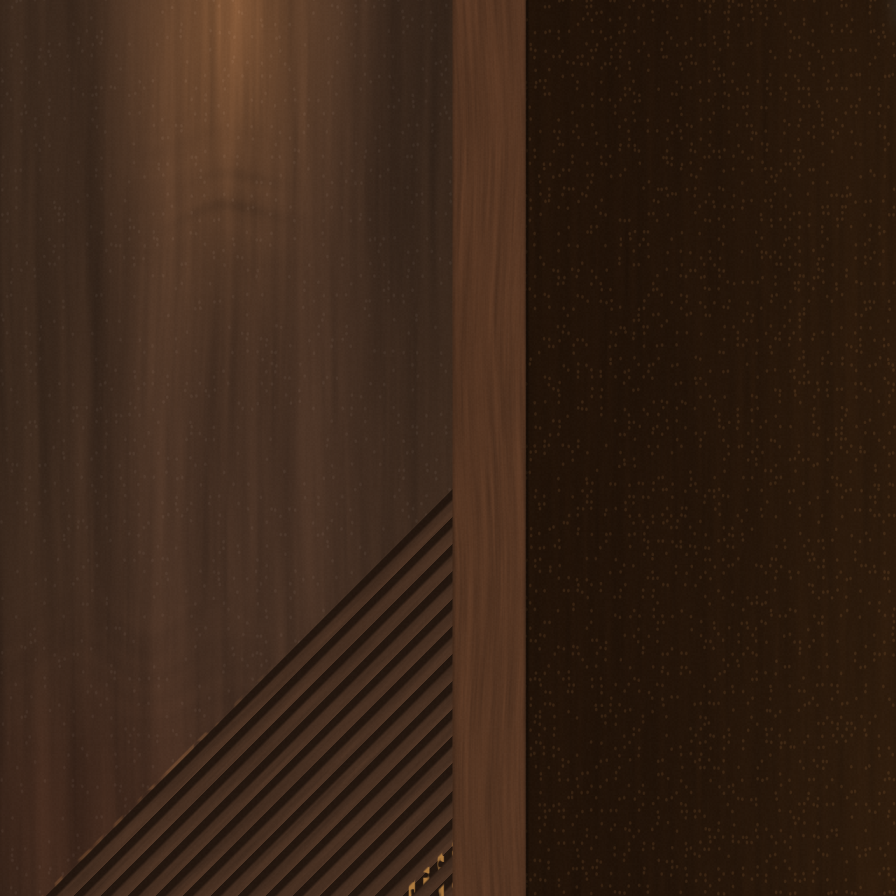
Reproduce this texture procedurally as a WebGL 1 fragment shader.

```glsl
precision highp float;

uniform vec2 u_resolution;

const float POST_LEFT = 0.505;
const float POST_RIGHT = 0.587;
const float SLAT_OFFSET = 0.051;
const float SLAT_PERIOD = 0.0306;
const float GROOVE_WIDTH = 0.0052;
const float SPECK_CELLS = 190.0;
const vec3 PANEL_DARK = vec3(0.185, 0.130, 0.090);
const vec3 PANEL_MID = vec3(0.282, 0.195, 0.143);
const vec3 PANEL_RED = vec3(0.265, 0.160, 0.112);
const vec3 LAMP_GLOW = vec3(0.175, 0.112, 0.055);
const vec3 SLAT_COLOR = vec3(0.275, 0.185, 0.130);
const vec3 GROOVE_COLOR = vec3(0.120, 0.075, 0.047);
const vec3 POST_COLOR = vec3(0.325, 0.205, 0.132);
const vec3 DOOR_DARK = vec3(0.128, 0.073, 0.033);
const vec3 DOOR_LIGHT = vec3(0.178, 0.108, 0.050);
const vec3 GOLD = vec3(0.680, 0.480, 0.245);

float hash(vec2 p) {
  p = fract(p * vec2(0.1031, 0.1137));
  p += dot(p, p.yx + 33.33);
  return fract((p.x + p.y) * p.x * 7.31);
}

float noise(vec2 p) {
  vec2 cell = floor(p);
  vec2 f = fract(p);
  f = f * f * (3.0 - 2.0 * f);
  return mix(mix(hash(cell), hash(cell + vec2(1.0, 0.0)), f.x),
             mix(hash(cell + vec2(0.0, 1.0)), hash(cell + vec2(1.0)), f.x), f.y);
}

float fbm(vec2 p) {
  float sum = 0.0;
  float amplitude = 0.5;
  for (int i = 0; i < 4; i++) {
    sum += amplitude * noise(p);
    p = p * 2.03 + 17.0;
    amplitude *= 0.5;
  }
  return sum / 0.9375;
}

float blob(vec2 p, vec2 center, vec2 radius) {
  vec2 d = (p - center) / radius;
  return exp(-dot(d, d));
}

// Scattered pores, one per grid cell
float specks(vec2 p, float density) {
  vec2 q = p * vec2(SPECK_CELLS, SPECK_CELLS * 0.75);
  vec2 cell = floor(q);
  vec2 center = 0.3 + 0.4 * vec2(hash(cell + 3.1), hash(cell + 41.7));
  float dotMask = 1.0 - smoothstep(0.12, 0.42, length(fract(q) - center));
  return dotMask * step(1.0 - density, hash(cell + 91.3));
}

vec3 veneer(vec2 p) {
  float middle = smoothstep(0.02, 0.23, p.x) * (1.0 - smoothstep(0.32, 0.52, p.x));
  vec3 color = mix(PANEL_DARK, PANEL_MID, 0.28 + 0.62 * middle);
  color = mix(color, PANEL_RED, 0.65 * blob(p, vec2(0.08, 0.08), vec2(0.22, 0.2)));
  color = mix(color, PANEL_MID, 0.5 * blob(p, vec2(0.3, 0.38), vec2(0.22, 0.2)));
  color += LAMP_GLOW * blob(p, vec2(0.26, 1.03), vec2(0.095, 0.20));
  color += LAMP_GLOW * 0.35 * blob(p, vec2(0.24, 0.82), vec2(0.10, 0.20));

  // Long grain, dark streak and cross figure
  float warp = 0.012 * noise(p * vec2(5.0, 4.0));
  float broad = fbm(vec2((p.x + warp) * 34.0, p.y * 1.8));
  float fine = fbm(vec2((p.x + warp) * 130.0, p.y * 5.0));
  float grain = 1.0 + 0.42 * (broad - 0.5) + 0.18 * (fine - 0.5);
  grain -= 0.15 * blob(p, vec2(0.10, 0.82), vec2(0.018, 0.25));
  grain -= 0.13 * blob(p, vec2(0.095, 0.12), vec2(0.018, 0.13));
  float ripple = noise(vec2(p.x * 7.0, p.y * 75.0 + 4.0 * noise(p * 12.0))) - 0.5;
  float figure = blob(p, vec2(0.25, 0.77), vec2(0.075, 0.06));
  figure += 0.6 * blob(p, vec2(0.14, 0.24), vec2(0.12, 0.08));
  return color * (grain + 0.25 * ripple * figure) + 0.035 * specks(p, 0.10);
}

// Diagonal slats and gilt flecks; depth is measured down from the upper edge
vec3 slats(vec2 p, float depth, float aa) {
  float phase = mod(depth, SLAT_PERIOD);
  float toGroove = abs(phase - GROOVE_WIDTH);
  float groove = 1.0 - smoothstep(GROOVE_WIDTH - aa, GROOVE_WIDTH + 0.003 + aa, toGroove);
  float along = p.x + p.y;
  float grain = fbm(vec2(along * 9.0, depth * 160.0)) - 0.5;
  vec3 color = SLAT_COLOR * (1.0 + 0.25 * grain);
  color *= mix(0.9, 1.06, smoothstep(0.01, SLAT_PERIOD, phase));
  color = mix(color, GROOVE_COLOR, 0.9 * groove);

  float row = abs(mod(depth - 0.383, 0.037) - 0.0185);
  float band = 1.0 - smoothstep(0.005, 0.008 + aa, row);
  band *= step(0.383, depth) * (1.0 - step(0.457, depth));
  float dash = 1.0 - smoothstep(0.15, 0.28, abs(fract(p.x * 62.0) - 0.5));
  float worn = smoothstep(0.30, 0.58, noise(p * vec2(230.0, 170.0)));
  float region = smoothstep(0.415, 0.43, p.x);
  return mix(color, GOLD, band * dash * worn * region);
}

vec3 post(vec2 p) {
  float wave = 0.004 * sin(p.y * 13.0) + 0.006 * noise(p * vec2(20.0, 6.0));
  float grain = fbm(vec2((p.x + wave) * 230.0, p.y * 9.0)) - 0.5;
  float t = (p.x - POST_LEFT) / (POST_RIGHT - POST_LEFT);
  float edge = smoothstep(0.0, 0.06, t) * (1.0 - smoothstep(0.95, 1.0, t));
  return POST_COLOR * (1.0 + 0.32 * grain) * mix(0.82, 1.0, edge);
}

vec3 door(vec2 p) {
  float light = smoothstep(0.66, 1.05, p.x) * (0.75 + 0.25 * (1.0 - p.y));
  float grain = fbm(vec2(p.x * 150.0, p.y * 7.0)) - 0.5;
  vec3 color = mix(DOOR_DARK, DOOR_LIGHT, light) * (1.0 + 0.22 * grain);
  color += vec3(0.085, 0.060, 0.035) * specks(p, 0.20);
  color *= mix(0.55, 1.0, smoothstep(POST_RIGHT, POST_RIGHT + 0.005, p.x));
  return mix(color, vec3(0.20, 0.19, 0.17), 0.7 * blob(p, vec2(1.01, 1.0), vec2(0.016, 0.03)));
}

void main() {
  vec2 p = gl_FragCoord.xy / u_resolution;
  float aa = 1.0 / min(u_resolution.x, u_resolution.y);
  float depth = p.x - SLAT_OFFSET - p.y;
  vec3 color = mix(veneer(p), slats(p, depth, aa), smoothstep(-aa, aa, depth));

  // Worn highlight along the lower part of the slanted edge
  float rim = 1.0 - smoothstep(0.001, 0.003 + aa, abs(depth + 0.002));
  float wear = smoothstep(0.45, 0.75, noise(p * 90.0)) * (1.0 - smoothstep(0.2, 0.34, p.x));
  color += vec3(0.12, 0.08, 0.04) * rim * wear;

  color = mix(color, post(p), smoothstep(POST_LEFT - aa, POST_LEFT + aa, p.x));
  color = mix(color, door(p), smoothstep(POST_RIGHT - aa, POST_RIGHT + aa, p.x));
  color += 0.010 * (hash(floor(p * 512.0)) - 0.5);
  gl_FragColor = vec4(color, 1.0);
}
```
